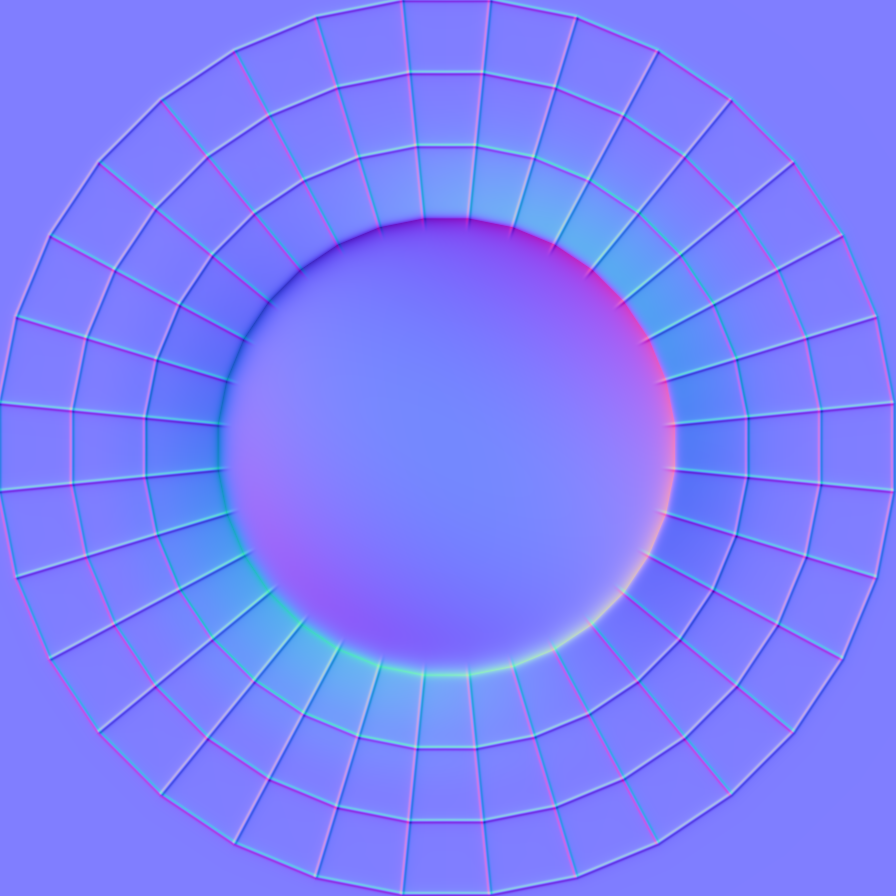
Reproduce this texture map procedurally as a WebGL 1 fragment shader.

```glsl
precision highp float;

uniform vec2 u_resolution;

const float PI = 3.14159265;
const float SIDES = 32.0;
const vec2 CENTER = vec2(-0.004, 0.002);
const float DOME_RADIUS = 0.509;
const float RING_GAP = 0.163;
const float RING_COUNT = 3.0;
const float GROOVE_WIDTH = 0.0042;
const float GROOVE_DEPTH = 1.15;
const float HALO_WIDTH = 0.012;
const float HALO_DEPTH = 0.16;
const float SPOKE_START = 0.475;
const float GLOW_END = 0.82;
const float RIM_STRENGTH = 0.85;
const float RIM_INSIDE = 0.022;
const float RIM_OUTSIDE = 0.007;
const vec2 FLAT_TILT = vec2(0.0, -0.015);
const vec2 DOME_TILT = vec2(-0.09, 0.07);

// Direction for an angle, with the green axis pointing down
vec2 heading(float angle) {
  return vec2(cos(angle), -sin(angle));
}

// Slope of a groove wall, facing its centre line
float groove(float s) {
  float t = s / GROOVE_WIDTH;
  float wall = GROOVE_DEPTH * t * exp(-t * t);
  float halo = HALO_DEPTH * clamp(t, -1.0, 1.0) * exp(-abs(s) / HALO_WIDTH);
  return -(wall + halo);
}

// Two-lobed bend of the surface around the centre
vec2 saddle(float angle, vec2 mean, vec2 swing) {
  return mean + swing * cos(2.0 * angle - vec2(0.6, 2.2));
}

void main() {
  vec2 p = (2.0 * gl_FragCoord.xy - u_resolution) / min(u_resolution.x, u_resolution.y);
  p -= CENTER;
  float radius = length(p);
  float angle = atan(p.y, p.x);

  // Polygon sectors
  float sector = 2.0 * PI / SIDES;
  float local = mod(angle + 0.5 * sector, sector) - 0.5 * sector;
  float faceAngle = angle - local;
  float reach = radius * cos(local);
  float pixel = 2.0 / min(u_resolution.x, u_resolution.y);
  float edge = reach - DOME_RADIUS;
  float inside = 1.0 - smoothstep(-pixel, pixel, edge);

  // Broad bends of the surrounding plate and the dome
  float glow = 1.0 - smoothstep(DOME_RADIUS - 0.04, GLOW_END, radius);
  vec2 plate = FLAT_TILT
    + 2.3 * glow * saddle(angle, vec2(-0.105, 0.065), vec2(-0.085, 0.13));
  float swell = radius / DOME_RADIUS;
  vec2 dome = DOME_TILT
    + 2.0 * swell * swell * saddle(angle, vec2(0.13, -0.14), vec2(0.11, -0.12));
  vec2 tilt = mix(plate, dome, inside);

  // Rounded rim of the dome
  float rim = exp(-abs(edge) / mix(RIM_OUTSIDE, RIM_INSIDE, inside));
  tilt = mix(tilt, RIM_STRENGTH * heading(angle), rim);

  // Polygon ring grooves
  float ring = clamp(floor(edge / RING_GAP + 0.5), 1.0, RING_COUNT);
  tilt += groove(edge - ring * RING_GAP) * heading(faceAngle);

  // Radial spoke grooves
  float side = local < 0.0 ? -0.5 : 0.5;
  float spokeAngle = faceAngle + side * sector;
  float across = radius * sin(angle - spokeAngle);
  float outer = DOME_RADIUS + RING_COUNT * RING_GAP;
  float span = smoothstep(SPOKE_START, DOME_RADIUS + 0.02, reach)
    * (1.0 - smoothstep(outer - 0.002, outer + 0.004, reach));
  tilt += span * groove(across) * heading(spokeAngle + 0.5 * PI);

  // Encode the unit normal as colour
  tilt /= max(1.0, length(tilt) / 0.95);
  vec3 normal = vec3(tilt, sqrt(1.0 - dot(tilt, tilt)));
  gl_FragColor = vec4(0.5 + 0.5 * normal, 1.0);
}
```
